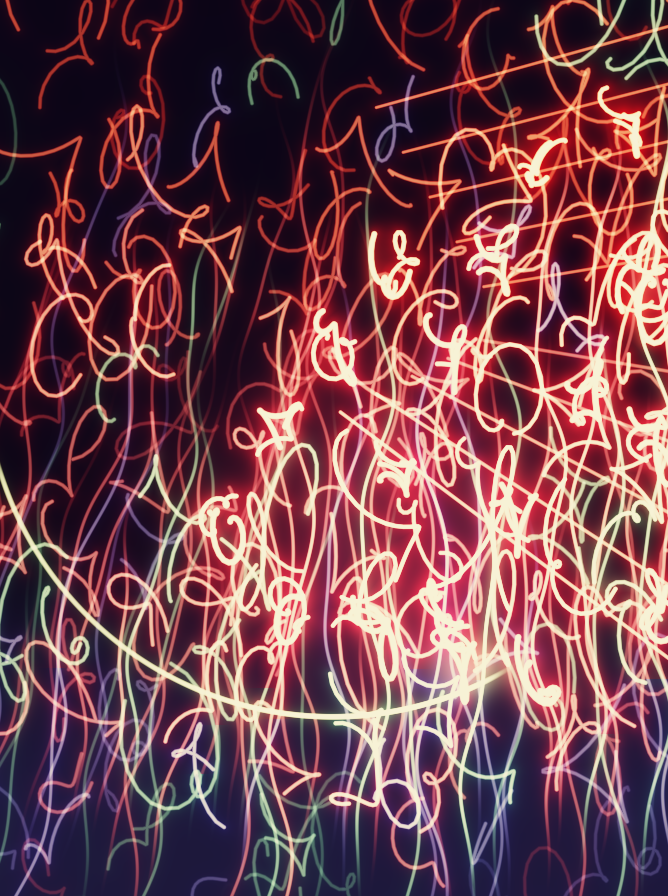
A WebGL 1 fragment shader for this background:

```glsl
precision highp float;
// Long-exposure light trails: looping scribbles, hanging strands and a pale arc over a night glow.
uniform vec2 u_resolution;

#define LINE_WIDTH 0.0019
#define HALO 0.0085
#define EXPOSURE 1.5
#define STRANDS 56
#define SEGMENTS 26
#define ARC_CENTER vec2(0.371, 0.588)
#define ARC_RADIUS 0.388
#define CREAM vec3(1.0, 0.92, 0.66)
#define NIGHT vec3(0.045, 0.022, 0.105)

float hash(vec2 p) {
  return fract(sin(dot(p, vec2(12.99, 78.23))) * 43758.5);
}

float blob(vec2 p, vec2 center, vec2 radius) {
  vec2 q = (p - center) / radius;
  return exp(-dot(q, q));
}

float segment(vec2 p, vec2 a, vec2 b) {
  vec2 ab = b - a;
  return length(p - a - ab * clamp(dot(p - a, ab) / dot(ab, ab), 0.0, 1.0));
}

// Brightness of the trails across the canvas
float exposure(vec2 p) {
  float e = 0.27 + 0.75 * blob(p, vec2(0.47, 0.36), vec2(0.22, 0.22));
  e += 0.60 * blob(p, vec2(0.72, 0.66), vec2(0.17, 0.28));
  e += 0.28 * blob(p, vec2(0.20, 0.70), vec2(0.15, 0.10));
  e += 0.15 * blob(p, vec2(0.08, 0.32), vec2(0.14, 0.14));
  return e * (1.0 - 0.8 * blob(p, vec2(0.25, 0.57), vec2(0.06, 0.07)));
}

// Red at the top, pink in the middle, more blue and mint below
vec3 trailHue(float y, float pick) {
  vec3 warm = mix(vec3(1.0, 0.32, 0.38), vec3(1.0, 0.18, 0.09), smoothstep(0.5, 0.9, y));
  vec3 cool = mix(vec3(0.48, 0.45, 0.90), vec3(0.50, 0.85, 0.70), step(0.5, fract(pick * 17.0)));
  float coolShare = mix(0.65, 0.20, smoothstep(0.05, 0.48, y));
  return mix(warm, cool, step(1.0 - coolShare, pick));
}

// Saturated halo around a crisp core that burns out to cream
vec3 trail(float d, vec3 hue, float power, float width) {
  float core = 1.0 - smoothstep(0.3 * width, 1.7 * width, d);
  float halo = exp(-d / HALO);
  return power * (hue * 1.5 * core + hue * hue * 0.45 * halo + CREAM * core * power * 2.2);
}

// Open curve: a slow sway carrying round loops
vec2 scribblePoint(float t, vec4 h) {
  vec2 sway = sin(t * (2.5 + 3.0 * h.xy) + 6.28 * h.zw);
  float turn = t * (8.0 + 5.0 * h.z) * sign(h.w - 0.5) + 6.28 * h.x;
  return 0.55 * sway + (0.16 + 0.20 * h.y) * vec2(sin(turn), cos(turn));
}

float scribble(vec2 p, vec2 size, vec2 seed) {
  vec4 h = vec4(hash(seed), hash(seed + 3.1), hash(seed + 7.7), hash(seed + 11.3));
  vec2 a = scribblePoint(0.0, h) * size;
  float d = 10.0;
  for (int i = 1; i <= SEGMENTS; i++) {
    vec2 b = scribblePoint(float(i) / float(SEGMENTS), h) * size;
    d = min(d, segment(p, a, b));
    a = b;
  }
  return d;
}

// One scribble per jittered cell, sparser where it is dark
vec3 scribbleLayer(vec2 p, float cell, float seed) {
  vec3 light = vec3(0.0);
  for (int j = -1; j <= 1; j++) {
    for (int i = -1; i <= 1; i++) {
      vec2 id = floor(p / cell) + vec2(float(i), float(j));
      vec2 key = id + seed;
      vec2 center = (id + 0.3 + 0.4 * vec2(hash(key), hash(key + 5.3))) * cell;
      float e = exposure(center) * smoothstep(-0.15, 0.22, center.y);
      if (hash(key + 13.7) > 0.5 + e) continue;
      float power = e * (0.40 + 0.8 * hash(key + 2.7));
      float d = scribble(p - center, cell * vec2(0.62, 1.0), key);
      light += trail(d, trailHue(center.y, hash(key + 9.1)), power, LINE_WIDTH);
    }
  }
  return light;
}

// Chains of bright tangles, as start and step
vec4 knotChain(int k) {
  if (k == 0) return vec4(0.605, 0.83, -0.054, -0.113);
  if (k == 1) return vec4(0.735, 0.67, -0.080, -0.120);
  if (k == 2) return vec4(0.436, 0.707, -0.062, -0.095);
  if (k == 3) return vec4(0.600, 0.245, -0.090, 0.025);
  return vec4(0.697, 0.87, 0.015, -0.180);
}

vec3 knots(vec2 p) {
  vec3 light = vec3(0.0);
  for (int k = 0; k < 5; k++) {
    vec4 chain = knotChain(k);
    for (int i = 0; i < 4; i++) {
      vec2 center = chain.xy + float(i) * chain.zw;
      if (length(p - center) > 0.12) continue;
      vec2 key = vec2(float(i), float(k)) + 31.0;
      vec3 hue = trailHue(center.y, 0.0);
      float tall = scribble(p - center, vec2(0.030, 0.062), key);
      float loops = scribble(p - center, vec2(0.036, 0.040), key + 17.0);
      light += trail(tall, hue, 1.1, LINE_WIDTH * 1.3);
      light += trail(loops, hue, 1.0, LINE_WIDTH * 1.1);
      light += hue * 0.2 * blob(p, center, vec2(0.03, 0.045));
    }
  }
  return light;
}

// Wavering vertical strands, leaning on the left and crowding the floor
vec3 strands(vec2 p) {
  vec3 light = vec3(0.0);
  float e = exposure(p) + 0.2 * (1.0 - smoothstep(0.1, 0.4, p.y));
  for (int i = 0; i < STRANDS; i++) {
    float n = float(i), h = hash(vec2(n, 1.7)), g = hash(vec2(n, 8.2));
    float x0 = (n + h) / float(STRANDS) * 0.84 - 0.06;
    float lean = 0.22 * (1.0 - smoothstep(0.0, 0.5, x0));
    float f1 = 9.0 + 12.0 * g, f2 = 30.0 + 12.0 * h;
    float x = x0 + lean * (p.y - 0.2) + 0.016 * sin(p.y * f1 + 6.28 * h) + 0.004 * sin(p.y * f2);
    float slope = lean + 0.016 * f1 * cos(p.y * f1 + 6.28 * h) + 0.004 * f2 * cos(p.y * f2);
    float d = abs(p.x - x) / sqrt(1.0 + slope * slope);
    float top = 0.32 + 0.75 * g, bottom = 0.25 * h - 0.18;
    float fade = smoothstep(bottom, bottom + 0.15, p.y) * (1.0 - smoothstep(top - 0.2, top, p.y));
    float power = e * fade * (0.25 + 0.65 * hash(vec2(n, 4.4)));
    light += trail(d, trailHue(min(p.y, 0.3), hash(vec2(n, 6.6))), power, LINE_WIDTH * 0.9);
  }
  return light;
}

// Straight streaks: one fan falls to the right, one climbs to the upper right
vec3 streaks(vec2 p) {
  vec3 light = vec3(0.0);
  for (int i = 0; i < 5; i++) {
    float n = float(i);
    float low = segment(p, vec2(0.38 + 0.04 * n, 0.54 + 0.02 * n), vec2(0.78, 0.24 + 0.085 * n));
    float high = segment(p, vec2(0.42 + 0.03 * n, 0.88 - 0.05 * n), vec2(0.78, 0.98 - 0.065 * n));
    light += trail(low, vec3(1.0, 0.27, 0.29), 0.7 - 0.08 * n, LINE_WIDTH * 0.9);
    light += trail(high, vec3(1.0, 0.14, 0.06), 0.45, LINE_WIDTH * 0.8);
  }
  return light;
}

vec3 paleArc(vec2 p) {
  float d = abs(length(p - ARC_CENTER) - ARC_RADIUS);
  float fade = (1.0 - smoothstep(0.51, 0.58, p.x)) * (1.0 - smoothstep(0.45, 0.52, p.y));
  float power = fade * (0.6 + 0.6 * smoothstep(0.1, 0.45, p.x));
  vec3 flare = CREAM * 0.5 * blob(p, vec2(0.525, 0.255), vec2(0.045, 0.03));
  return trail(d, vec3(0.60, 0.75, 0.55), power, LINE_WIDTH * 1.2) + flare;
}

void main() {
  vec2 p = gl_FragCoord.xy / u_resolution.y;

  // Night sky with a red heart and a blue floor
  vec3 sky = NIGHT;
  sky += vec3(0.34, 0.09, 0.15) * blob(p, vec2(0.46, 0.41), vec2(0.20, 0.17));
  sky += vec3(0.07, 0.075, 0.17) * (1.0 - smoothstep(0.08, 0.45, p.y));

  vec3 light = scribbleLayer(p, 0.120, 3.0) + scribbleLayer(p + 0.05, 0.080, 47.0);
  light += knots(p) + strands(p) + streaks(p) + paleArc(p);

  // Film response with a steep toe, screened over the sky
  vec3 film = 1.0 - exp(-EXPOSURE * light);
  film = mix(film, film * film * (3.0 - 2.0 * film), 0.8);
  vec3 color = sky + (1.0 - sky) * film;
  gl_FragColor = vec4(color * vec3(0.97, 0.95, 0.84), 1.0);
}
```
